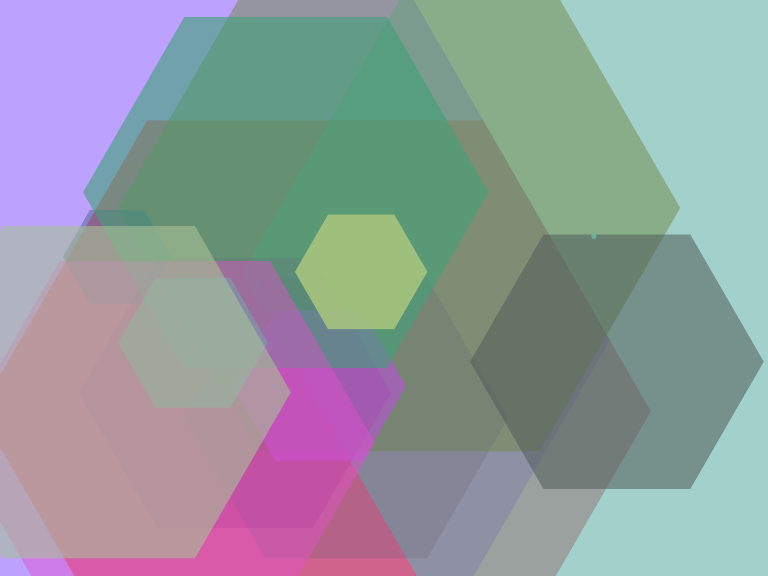
Write a Shadertoy shader that draws this background.

```glsl
// Overlapping translucent hexagons in lavender, teal, green, magenta and grey.

const int COUNT = 15;
const float HALF_SQRT3 = 0.8660254;
const float DESIGN_ASPECT = 4.0 / 3.0;
const vec3 PAPER = vec3(0.98, 0.953, 0.902);

// Centre x, centre y and circumradius, in canvas heights, back to front
const vec3 HEXAGONS[COUNT] = vec3[COUNT](
    vec3(-0.156, 0.410, 1.215),
    vec3(0.547, 0.286, 0.583),
    vec3(1.462, 0.526, 1.042),
    vec3(0.693, 0.639, 0.488),
    vec3(0.601, 0.274, 0.281),
    vec3(0.408, 0.318, 0.271),
    vec3(0.554, 0.330, 0.151),
    vec3(0.203, 0.554, 0.094),
    vec3(0.496, 0.666, 0.352),
    vec3(0.286, 0.231, 0.365),
    vec3(0.335, 0.405, 0.130),
    vec3(0.172, 0.319, 0.333),
    vec3(0.627, 0.528, 0.115),
    vec3(1.071, 0.372, 0.255),
    vec3(1.031, 0.590, 0.005));

// Pigment of each hexagon
const vec3 TINTS[COUNT] = vec3[COUNT](
    vec3(0.74, 0.63, 1.00),   // lavender
    vec3(0.87, 0.19, 0.18),   // red
    vec3(0.35, 0.71, 0.71),   // teal
    vec3(0.43, 0.54, 0.27),   // olive
    vec3(0.39, 0.39, 0.45),   // slate
    vec3(0.59, 0.20, 0.47),   // plum
    vec3(0.74, 0.31, 0.88),   // violet
    vec3(0.28, 0.40, 0.55),   // steel blue
    vec3(0.25, 0.63, 0.47),   // green
    vec3(0.89, 0.31, 0.80),   // magenta
    vec3(0.47, 0.63, 0.68),   // mist
    vec3(0.655, 0.757, 0.59), // sage
    vec3(0.67, 0.775, 0.49),  // lime
    vec3(0.32, 0.36, 0.35),   // charcoal
    vec3(0.39, 0.73, 0.69));  // aqua

const float OPACITIES[COUNT] = float[COUNT](
    1.0, 0.55, 0.55, 0.5, 0.25, 0.35, 0.55, 0.5,
    0.6, 0.45, 0.6, 0.6, 0.85, 0.55, 0.8);

// Signed distance to a hexagon with level top and bottom edges
float hexagonDistance(vec2 p, float radius) {
    p = abs(p);
    return max(p.y, HALF_SQRT3 * p.x + 0.5 * p.y) - HALF_SQRT3 * radius;
}

void mainImage(out vec4 fragColor, in vec2 fragCoord) {
    vec2 p = fragCoord / iResolution.y;
    p.x += 0.5 * (DESIGN_ASPECT - iResolution.x / iResolution.y);
    float edge = 0.5 / iResolution.y;

    // Blend the sheets from back to front
    vec3 color = PAPER;
    for (int i = 0; i < COUNT; i++) {
        float d = hexagonDistance(p - HEXAGONS[i].xy, HEXAGONS[i].z);
        float cover = 1.0 - smoothstep(-edge, edge, d);
        color = mix(color, TINTS[i], OPACITIES[i] * cover);
    }
    fragColor = vec4(color, 1.0);
}
```
